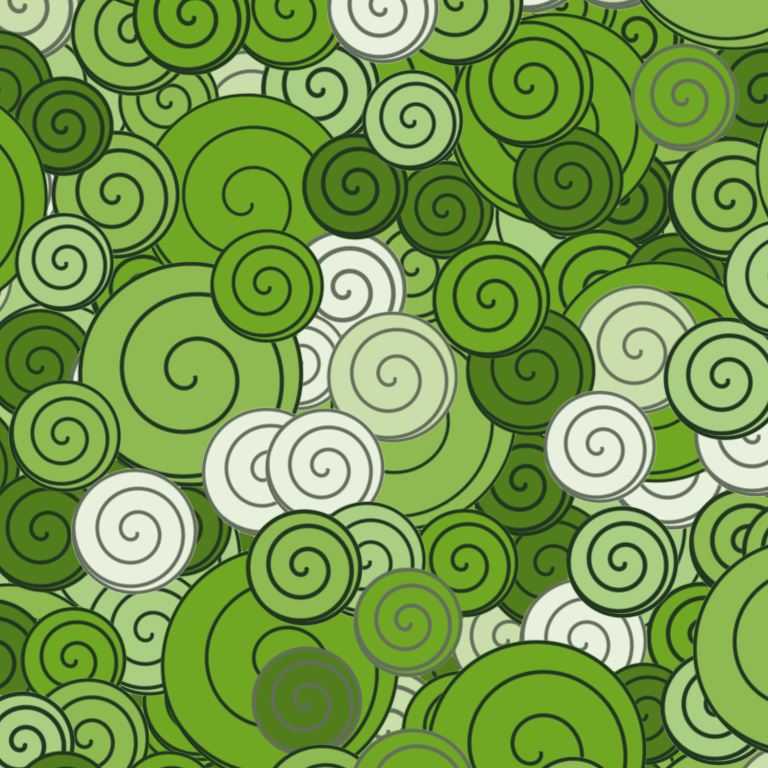
This pattern is drawn by a Shadertoy shader. Its source:

```glsl
// Overlapping green discs, each outlined and filled with a clockwise spiral.
// Three jittered grids scatter backdrop, small and large discs; every disc has
// a random depth, and the two topmost discs at a point are blended.

const float TAU = 6.2831853;
const float SOFT = 0.0017;

const vec3 FILLS[6] = vec3[6](
    vec3(0.44, 0.66, 0.14),   // vivid green
    vec3(0.56, 0.73, 0.32),   // leaf green
    vec3(0.32, 0.49, 0.11),   // dark green
    vec3(0.67, 0.81, 0.51),   // light green
    vec3(0.79, 0.87, 0.67),   // pale green
    vec3(0.91, 0.94, 0.87));  // off-white
const vec3 DARK_INK = vec3(0.13, 0.21, 0.13);
const vec3 GREY_INK = vec3(0.39, 0.43, 0.36);

// Topmost and second disc: colour with coverage, and depth
struct Stack { vec4 top; vec4 under; float topDepth; float underDepth; };

// Integer hash giving three values in 0..1
vec3 hash3(ivec2 cell, int seed) {
    uvec3 v = uvec3(ivec3(cell, seed) + 4096) * 1664525u + 1013904223u;
    v.x += v.y * v.z; v.y += v.z * v.x; v.z += v.x * v.y;
    v ^= v >> 16u;
    v.x += v.y * v.z; v.y += v.z * v.x; v.z += v.x * v.y;
    return vec3(v >> 8u) / 16777216.0;
}

// Distance to an Archimedean spiral that ends at the unit circle
float spiralDistance(vec2 q, float pitch) {
    float rho = length(q);
    float turn = fract(0.5 - atan(q.y, q.x + 1e-6) / TAU);
    float firstArm = turn > 0.6 ? -1.0 : 0.0;
    float arm = max(firstArm, round((rho - 0.21) / pitch - turn));
    float gap = abs(rho - 0.21 - pitch * (turn + arm));
    float slope = pitch / (TAU * max(rho, 0.05));
    vec2 start = (0.21 - 0.4 * pitch) * vec2(0.81, -0.59);
    return min(gap * inversesqrt(1.0 + slope * slope), length(q - start));
}

// One disc: fill, outline and spiral, with coverage in alpha
vec4 drawDisc(vec2 q, float radius, int tone, vec3 rnd, float soft) {
    float inside = radius - length(q);
    float halfWidth = mix(0.0023, 0.0031, rnd.x * rnd.x) * (radius > 0.12 ? 0.9 : 1.0);
    float spiral = spiralDistance(q / radius, mix(0.36, 0.41, rnd.y)) * radius;
    float stroke = min(spiral, abs(inside - halfWidth)) - halfWidth;
    vec3 ink = tone > 3 || rnd.z < 0.07 ? GREY_INK : DARK_INK;
    vec3 colour = mix(ink, FILLS[tone], smoothstep(-soft, soft, stroke));
    return vec4(colour, smoothstep(-soft, soft, inside));
}

// Adds a jittered, row-staggered grid of discs to the stack
void scatter(inout Stack s, vec2 p, float size, vec2 radii, vec2 depths,
             float jitter, float tones, int seed, float soft) {
    ivec2 home = ivec2(floor(p / size));
    for (int j = -2; j <= 2; j++)
    for (int i = -2; i <= 2; i++) {
        ivec2 cell = home + ivec2(i, j);
        vec3 place = hash3(cell, seed);
        vec3 look = hash3(cell, seed + 7);
        float stagger = 0.5 * float(cell.y & 1);
        vec2 centre = vec2(cell) + vec2(0.25 + stagger, 0.5) + jitter * (place.xy - 0.5);
        vec2 q = p - centre * size;
        float radius = mix(radii.x, radii.y, place.z);
        if (length(q) > radius + soft) continue;

        float depth = mix(depths.x, depths.y, look.x);
        if (depth < s.underDepth) continue;
        int tone = int(min(look.y * tones, tones - 0.01));
        vec4 disc = drawDisc(q, radius, tone, hash3(cell, seed + 13), soft);
        if (depth > s.topDepth) {
            s.under = s.top;
            s.underDepth = s.topDepth;
            s.top = disc;
            s.topDepth = depth;
        } else {
            s.under = disc;
            s.underDepth = depth;
        }
    }
}

void mainImage(out vec4 fragColor, in vec2 fragCoord) {
    vec2 p = fragCoord / iResolution.y;
    float soft = max(SOFT, 0.75 / iResolution.y);
    Stack s = Stack(vec4(FILLS[1], 1.0), vec4(FILLS[1], 1.0), -3.0, -3.0);

    // Backdrop, then small discs, then large discs in among them
    scatter(s, p, 0.20, vec2(0.14, 0.16), vec2(-2.0, -1.0), 0.3, 4.0, 3, soft);
    scatter(s, p, 0.115, vec2(0.064, 0.086), vec2(0.0, 1.0), 0.55, 6.0, 41, soft);
    scatter(s, p + 0.1, 0.36, vec2(0.138, 0.156), vec2(0.35, 0.9), 0.45, 2.0, 83, soft);

    vec3 below = mix(FILLS[1], s.under.rgb, s.under.a);
    fragColor = vec4(mix(below, s.top.rgb, s.top.a), 1.0);
}
```
